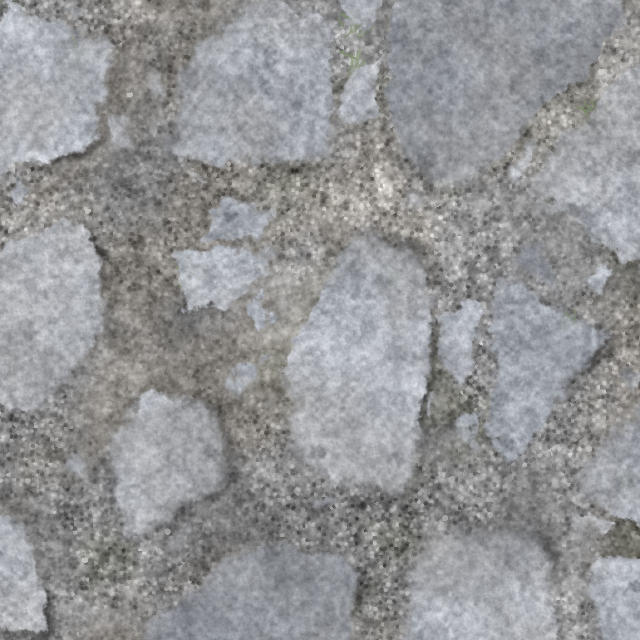
Reproduce this texture procedurally as a Shadertoy shader.

```glsl
// Weathered grey paving stones, half sunk in gritty soil with sparse grass.
const vec3 STONE_BLUE = vec3(0.680, 0.700, 0.735);
const vec3 STONE_WARM = vec3(0.685, 0.685, 0.690);
const vec3 SOIL_GREY  = vec3(0.575, 0.575, 0.580);
const vec3 SOIL_BROWN = vec3(0.580, 0.565, 0.545);
const vec3 MOSS       = vec3(0.470, 0.470, 0.420);
const vec3 GRASS      = vec3(0.480, 0.550, 0.410);
const vec3 CHIP       = vec3(0.820, 0.815, 0.800);

float hash(vec2 p, float seed) {
    return fract(sin(dot(p, vec2(127.1, 311.7)) + seed * 74.7) * 43758.5453);
}
vec2 hash2(vec2 p, float seed) { return vec2(hash(p, seed), hash(p, seed + 1.3)); }

float noise(vec2 p) {
    vec2 i = floor(p), f = fract(p);
    f = f * f * (3.0 - 2.0 * f);
    return mix(mix(hash(i, 0.0), hash(i + vec2(1, 0), 0.0), f.x),
               mix(hash(i + vec2(0, 1), 0.0), hash(i + vec2(1, 1), 0.0), f.x), f.y);
}
// Layered noise centred on zero, roughly -0.5 to 0.5
float fbm(vec2 p) {
    float sum = 0.0, amp = 0.5;
    for (int i = 0; i < 4; i++) {
        sum += amp * (noise(p) - 0.5);
        p = mat2(1.6, 1.2, -1.2, 1.6) * p + 7.3;
        amp *= 0.55;
    }
    return sum;
}
float smoothMin(float a, float b, float k) {
    float h = max(k - abs(a - b), 0.0) / k;
    return min(a, b) - h * h * k * 0.25;
}
vec2 site(vec2 cell, float seed) { return cell + 0.5 + 0.8 * (hash2(cell, seed) - 0.5); }

// Cell of the nearest scattered site, and the distance to it
vec3 nearestSite(vec2 q, float seed) {
    vec3 best = vec3(0.0, 0.0, 9.0);
    for (int k = 0; k < 9; k++) {
        vec2 cell = floor(q) + vec2(k % 3 - 1, k / 3 - 1);
        float d = distance(q, site(cell, seed));
        if (d < best.z) best = vec3(cell, d);
    }
    return best;
}
// Depth inside the nearest stone (negative in the gaps) and its cell
vec3 stoneField(vec2 p, float grid, vec2 gapRange, float seed) {
    vec2 q = mat2(1.08, 0.12, -0.3, 0.9) * p * grid;
    vec2 home = nearestSite(q, seed).xy, center = site(home, seed);
    float border = 9.0;
    for (int k = 0; k < 25; k++) {
        if (k == 12) continue;
        vec2 other = site(home + vec2(k % 5 - 2, k / 5 - 2), seed);
        float d = dot(0.5 * (center + other) - q, normalize(other - center));
        border = smoothMin(border, d, 0.09);
    }
    float pick = hash(home, seed + 5.0);
    return vec3((border - mix(gapRange.x, gapRange.y, pick * pick)) / grid, home);
}
// Rounded grains, each with its own shade from -0.5 to 0.5
float gravel(vec2 p, float grid, float seed) {
    vec3 grain = nearestSite(p * grid, seed);
    return (hash(grain.xy, seed + 3.0) - 0.5) * smoothstep(0.65, 0.25, grain.z);
}
float segment(vec2 p, vec2 a, vec2 b) {
    vec2 ab = b - a;
    return distance(p, a + ab * clamp(dot(p - a, ab) / dot(ab, ab), 0.0, 1.0));
}
// Coverage of thin blades fanning out of scattered tufts
float grass(vec2 p, float tufts) {
    float blades = 0.0;
    for (float t = 0.0; t < tufts; t++) {
        vec2 root = hash2(vec2(t, 4.0), 2.0);
        if (distance(p, root) > 0.07) continue;
        for (float b = 0.0; b < 9.0; b++) {
            vec2 r = hash2(vec2(t, b), 8.0), foot = root + 0.03 * (r.yx - 0.5);
            float angle = 1.57 + 2.6 * (r.x - 0.5);
            vec2 tip = foot + mix(0.012, 0.034, r.y) * vec2(cos(angle), sin(angle));
            float edge = 1.0 - smoothstep(0.0006, 0.0028, segment(p, foot, tip));
            blades = max(blades, edge * (0.4 + 0.5 * r.x));
        }
    }
    return blades;
}
vec3 soilColor(vec2 p) {
    vec3 c = mix(SOIL_GREY, SOIL_BROWN, smoothstep(-0.1, 0.25, fbm(p * 5.0 + 31.0)));
    c = mix(c, MOSS, 0.6 * smoothstep(0.05, 0.3, fbm(p * 7.0 + 57.0)));
    float grit = 0.22 * gravel(p, 70.0, 1.0) + 0.34 * gravel(p, 130.0, 2.0);
    c += grit * mix(0.4, 1.0, smoothstep(-0.2, 0.15, fbm(p * 6.0 + 11.0)));
    c += 0.30 * fbm(p * 4.0 + 3.0) + 0.28 * fbm(p * 38.0) + 0.26 * fbm(p * 120.0 + 5.0);
    return mix(c, CHIP, 0.8 * smoothstep(0.488, 0.497, gravel(p, 55.0, 9.0)));
}
vec3 stoneColor(vec2 p, vec2 id) {
    float tint = 0.6 * hash(id, 21.0) + 1.3 * fbm(p * 6.0 + id);
    vec3 c = mix(STONE_BLUE, STONE_WARM, clamp(tint, 0.0, 1.0));
    c += 0.06 * (hash(id, 22.0) - 0.5) + 0.16 * fbm(p * 9.0 + id * 3.0);
    c += 0.20 * fbm(p * 45.0) + 0.34 * fbm(p * 125.0 + 9.0);
    return c - 0.12 * smoothstep(0.12, 0.3, fbm(p * 24.0 + 40.0));
}
void mainImage(out vec4 fragColor, in vec2 fragCoord) {
    vec2 p = fragCoord / iResolution.y, slabGap = vec2(0.055, 0.28);
    vec2 chipped = p + 0.065 * vec2(fbm(p * 9.0), fbm(p * 9.0 + 19.0))
                     + 0.022 * vec2(fbm(p * 42.0), fbm(p * 42.0 + 23.0));
    // Large slabs, and a few small cobbles lying in the gaps
    vec3 slab = stoneField(chipped, 3.0, slabGap, 12.0);
    vec3 cobble = stoneField(chipped + 3.7, 9.0, vec2(0.12, 1.4), 33.0);
    float cobbleDepth = min(cobble.x, -slab.x - 0.014), depth = max(slab.x, cobbleDepth);
    vec2 id = slab.x > cobbleDepth ? slab.yz : cobble.yz;
    // Soil darkens beside the stones, most on their lower right
    float shadow = smoothstep(-0.008, 0.012, stoneField(chipped + vec2(-0.010, 0.009), 3.0, slabGap, 12.0).x);
    shadow *= smoothstep(-0.1, 0.2, fbm(p * 8.0 + 71.0));
    vec3 color = soilColor(p) * (1.0 - 0.36 * shadow - 0.06 * smoothstep(-0.025, 0.0, depth));
    // Stone edges range from crisp to buried in dirt
    float buried = smoothstep(-0.15, 0.22, fbm(p * 6.0 + 83.0));
    float cover = smoothstep(-0.003, mix(0.005, 0.028, buried), depth + 0.02 * fbm(p * 70.0));
    vec3 stone = stoneColor(p, id) * (1.0 - 0.14 * step(0.82, hash(id, 27.0)));
    color = mix(color, stone, cover * (1.0 - 0.25 * buried));
    color = mix(color, GRASS, grass(p, 9.0) * (1.0 - 0.85 * cover));
    fragColor = vec4(clamp(color, 0.0, 1.0), 1.0);
}
```
